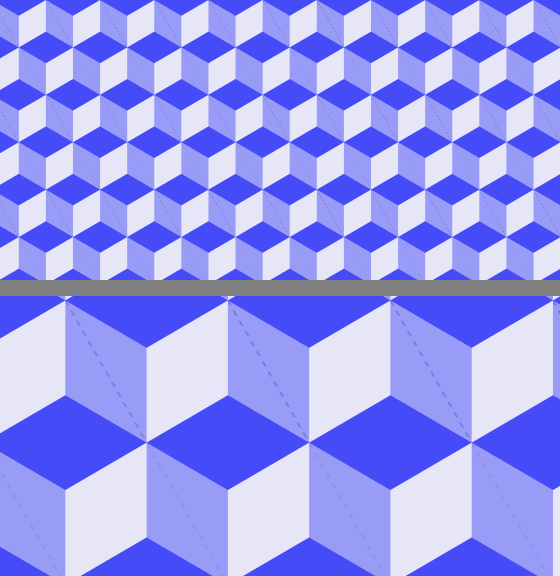
Top: the whole. Bottom: its middle third, enlarged.
Write a WebGL 2 fragment shader that draws this pattern.

```glsl
#version 300 es
precision highp float;

uniform vec2 u_resolution;
out vec4 fragColor;

// Lengths are fractions of the canvas height
const vec2 CELL = vec2(0.1935, 0.1693);   // cube width, row spacing
const float FIRST_X = 0.0672;             // centre of the first top face
const float TIP = 1.0 / 3.0;              // half height of a top face, in rows

const vec3 TOP_BLUE = vec3(0.27, 0.30, 0.97);
const vec3 LEFT_LAVENDER = vec3(0.60, 0.61, 0.97);
const vec3 RIGHT_PALE = vec3(0.90, 0.90, 0.97);
const vec3 SEAM_COLOR = vec3(0.36, 0.37, 0.80);

const float SEAM_HALF_WIDTH = 0.0012;
const float SEAM_DASHES = 14.0;           // dashes along one face
const float SEAM_STRONG = 0.65;           // even rows
const float SEAM_FAINT = 0.20;            // odd rows
const float SEAM_VARIATION = 0.3;

float hash(vec2 p) {
    return fract(sin(dot(p, vec2(127.1, 311.7))) * 43758.5453);
}

// Coverage of a half plane, from a signed distance
float cover(float dist, float pixel) {
    return clamp(dist / pixel + 0.5, 0.0, 1.0);
}

void main() {
    float pixel = 1.0 / u_resolution.y;
    vec2 pos = gl_FragCoord.xy * pixel;

    // Staggered rows counted from the top; each runs between top-face centres
    float v = (1.0 - pos.y) / CELL.y;
    float row = floor(v);
    float down = v - row;
    float u = (pos.x - FIRST_X) / CELL.x - 0.5 * mod(row, 2.0);
    float column = floor(u + 0.5);
    float across = u - column;

    // Side faces alternate every half cell
    float side = 0.25 - abs(fract(across + 0.25) - 0.5);
    vec3 color = mix(LEFT_LAVENDER, RIGHT_PALE, cover(side * CELL.x, pixel));

    // Dashed seam on the long diagonal of each left face
    float seamDist = (down - 1.0 - 2.0 * across) / length(vec2(2.0, 1.0) / CELL);
    float seam = cover(seamDist + SEAM_HALF_WIDTH, pixel)
               - cover(seamDist - SEAM_HALF_WIDTH, pixel);
    float dash = smoothstep(-0.5, 0.5, sin(6.28318 * SEAM_DASHES * down));
    float strength = mix(SEAM_STRONG, SEAM_FAINT, mod(row, 2.0));
    strength *= 1.0 - SEAM_VARIATION * hash(vec2(column, row));
    color = mix(color, SEAM_COLOR, seam * dash * strength * step(across, 0.0));

    // Top faces: lower half of this row's, upper half of the next row's
    float slope = 2.0 * TIP;
    float below = down - TIP + slope * abs(across);
    float above = 1.0 - slope * abs(across) - down;
    float topDist = -min(below, above) / length(vec2(slope, 1.0) / CELL);
    color = mix(color, TOP_BLUE, cover(topDist, pixel));

    fragColor = vec4(color, 1.0);
}
```
